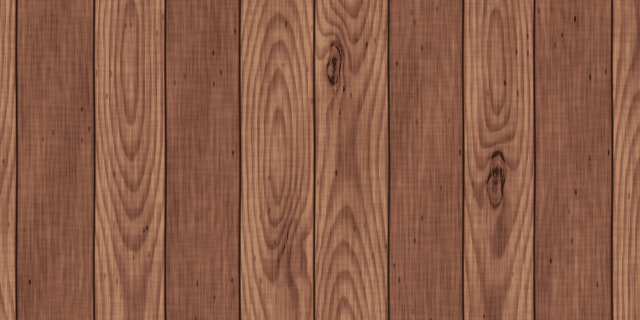
This texture is drawn by a WebGL 1 fragment shader. Its source:

```glsl
precision highp float;
uniform vec2 u_resolution;

// Lengths are in canvas widths; the canvas is 1.0 wide and 0.5 high
const float PLANK_PITCH = 0.1163;
const float FIRST_GAP = 0.026;
const float GAP_HALF = 0.0014;
const float RING_PERIOD = 0.0088;
const float RING_DEPTH = 0.34;
const float LIGHT_TONE = 0.78;
const float DARK_TONE = 0.53;

// Knots: centre, then radii
const vec4 UPPER_KNOT = vec4(0.523, 0.402, 0.011, 0.036);
const vec4 LARGE_KNOT = vec4(0.776, 0.220, 0.014, 0.047);
const vec4 FAINT_KNOT = vec4(0.457, 0.108, 0.020, 0.050);

const vec3 DEEP = vec3(0.22, 0.13, 0.08);
const vec3 SHADE = vec3(0.40, 0.25, 0.20);
const vec3 BROWN = vec3(0.49, 0.31, 0.24);
const vec3 MID = vec3(0.56, 0.37, 0.29);
const vec3 LIGHT = vec3(0.63, 0.44, 0.34);
const vec3 PALE = vec3(0.71, 0.53, 0.40);

float hash(float n) {
  return fract(sin(n * 12.9898 + 4.1) * 4375.85);
}

vec2 hash2(vec2 p) {
  vec3 q = fract(p.xyx * vec3(0.1031, 0.1030, 0.0973));
  q += dot(q, q.yzx + 33.33);
  return fract((q.xx + q.yz) * q.zy);
}

// Cellular noise: distance to the nearest scattered point
float cells(vec2 p) {
  vec2 base = floor(p);
  float nearest = 2.0;
  for (int j = -1; j <= 1; j++) {
    for (int i = -1; i <= 1; i++) {
      vec2 cell = base + vec2(float(i), float(j));
      nearest = min(nearest, length(cell + hash2(cell + 50.0) - p));
    }
  }
  return nearest;
}

// Layered sines, about -1 to 1
float waves(vec2 p) {
  return 0.5 * sin(p.x + 1.7 * sin(p.y)) + 0.3 * sin(2.3 * p.y - 1.4 * p.x + 1.0)
       + 0.2 * sin(3.9 * p.x + 3.1 * p.y + 2.0);
}

// Left edge of plank k, with two narrower planks among the rest
float plankEdge(float k) {
  float d = k - 4.0;
  float shift = -0.005 * sign(d) * (1.0 - min(1.0, abs(abs(d) - 3.0)));
  return FIRST_GAP + PLANK_PITCH * k + shift;
}

float ringLine(float t) {
  t = fract(t);
  return smoothstep(0.25, 0.8, t) * (1.0 - smoothstep(0.82, 1.0, t));
}

// Bends the rings around a knot and darkens its eye
void addKnot(vec2 p, vec4 knot, float darkness, inout float radius, inout float tone) {
  vec2 q = p - knot.xy;
  q.x -= 0.08 * q.y + 0.0012 * sin(q.y * 130.0);
  float e = length(q / knot.zw);
  radius += 0.026 * exp(-0.4 * e * e);
  float eye = 1.0 - smoothstep(0.85, 1.1, e);
  float rim = exp(-45.0 * (e - 0.92) * (e - 0.92));
  float core = 1.0 - smoothstep(0.1, 0.65, e);
  tone -= 0.16 * exp(-0.35 * e * e);
  tone -= darkness * (eye * (0.10 + 0.14 * ringLine(e * 4.0)) + 0.28 * rim + 0.22 * core);
}

vec3 woodColor(float t) {
  t = clamp(t, 0.0, 1.0) * 5.0;
  vec3 c = mix(DEEP, SHADE, min(t, 1.0));
  c = mix(c, BROWN, clamp(t - 1.0, 0.0, 1.0));
  c = mix(c, MID, clamp(t - 2.0, 0.0, 1.0));
  c = mix(c, LIGHT, clamp(t - 3.0, 0.0, 1.0));
  return mix(c, PALE, clamp(t - 4.0, 0.0, 1.0));
}

void main() {
  vec2 p = gl_FragCoord.xy / u_resolution * vec2(1.0, 0.5);
  float pixel = 1.0 / u_resolution.x;

  // Find the plank
  float x = p.x + 0.0005 * sin(p.y * 19.0);
  float plank = -1.0;
  for (int k = 0; k < 9; k++) {
    plank += step(plankEdge(float(k)), x);
  }
  float left = plankEdge(plank);
  float right = plankEdge(plank + 1.0);
  float seed = hash(plank + 3.0);
  float isLight = 1.0 - mod(abs(plank - 3.5) - 0.5, 2.0);
  isLight = clamp(isLight, 0.0, 1.0);

  // Growth rings around a pith that weaves behind the surface
  vec2 local = p + vec2(seed * 7.0, seed * 3.0);
  float axis = mix(left, right, 0.4 + 0.2 * seed) + 0.004 * sin(p.y * 9.0 + seed * 20.0);
  float depth = 0.034 + 0.025 * sin(p.y * 8.0 + seed * 30.0);
  float radius = length(vec2(p.x - axis, depth));
  radius += 0.0012 * waves(local * vec2(90.0, 22.0));

  // Broad tone, paler away from the heart
  float tone = mix(DARK_TONE, LIGHT_TONE, isLight) + 0.06 * (seed - 0.5);
  tone += 0.09 * waves(local * vec2(45.0, 9.0));
  tone += isLight * 0.16 * smoothstep(0.012, 0.045, abs(p.x - axis));
  addKnot(p, UPPER_KNOT, 1.0, radius, tone);
  addKnot(p, LARGE_KNOT, 1.0, radius, tone);
  addKnot(p, FAINT_KNOT, 0.25, radius, tone);
  tone -= RING_DEPTH * mix(0.2, 1.0, isLight) * ringLine(radius / RING_PERIOD);

  // Fibres, saw marks and small flecks
  tone += 0.30 * (cells(local * vec2(210.0, 7.0)) - 0.45);
  tone += 0.22 * (cells(local * vec2(320.0, 28.0) + 9.0) - 0.45);
  tone += 0.14 * (cells(local * vec2(22.0, 170.0)) - 0.45);
  float fleck = 1.0 - smoothstep(0.03, 0.09, cells(local * vec2(36.0, 13.0)));
  tone -= 0.35 * fleck * smoothstep(-0.1, 0.4, waves(local * vec2(31.0, 17.0)));

  // Gaps between planks with soft shadow
  float edge = min(x - left, right - x);
  tone -= 0.25 * exp(-edge / 0.0022);
  float gap = 1.0 - smoothstep(GAP_HALF - pixel, GAP_HALF + pixel, edge);
  vec3 color = mix(woodColor(tone), DEEP * 0.75, gap);
  gl_FragColor = vec4(color, 1.0);
}
```
